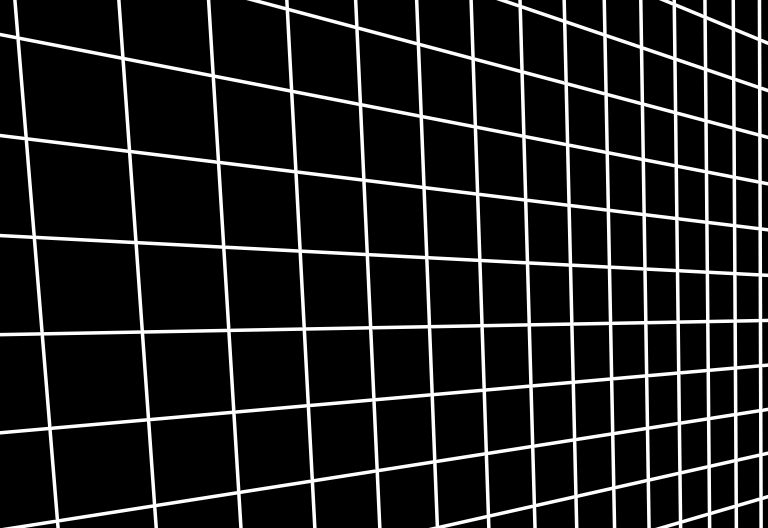
This pattern is drawn by a WebGL 1 fragment shader. Its source:

```glsl
precision highp float;

uniform vec2 u_resolution;

// Plane to screen projection, in canvas heights (homogeneous)
#define STEP_ACROSS vec3(0.21784, 0.03391, 0.0816)
#define STEP_DOWN   vec3(0.01614, -0.18282, 0.0108)
#define GRID_ORIGIN vec3(0.03409, 0.92803, 1.0)

#define LINE_WIDTH 0.00664
#define LINE_COLOR vec3(1.0)
#define BACKGROUND vec3(0.0)

// Screen distance to the nearest line of a projected family.
// Line k of the family is axis - k * horizon, in homogeneous form.
float familyDistance(vec3 point, vec3 axis, vec3 horizon) {
    float index = floor(dot(axis, point) / dot(horizon, point) + 0.5);
    vec3 line = axis - index * horizon;
    return abs(dot(line, point)) / length(line.xy);
}

// Line coverage, softened over one pixel
float coverage(float dist, float pixel) {
    return clamp((0.5 * LINE_WIDTH - dist) / pixel + 0.5, 0.0, 1.0);
}

void main() {
    float pixel = 1.0 / u_resolution.y;
    vec3 point = vec3(gl_FragCoord.xy * pixel, 1.0);

    // Inverse projection, up to a common scale
    vec3 across = cross(STEP_DOWN, GRID_ORIGIN);
    vec3 down = cross(GRID_ORIGIN, STEP_ACROSS);
    vec3 horizon = cross(STEP_ACROSS, STEP_DOWN);

    // Both line families
    float uprights = familyDistance(point, across, horizon);
    float rails = familyDistance(point, down, horizon);
    float ink = coverage(min(uprights, rails), pixel);

    gl_FragColor = vec4(mix(BACKGROUND, LINE_COLOR, ink), 1.0);
}
```
